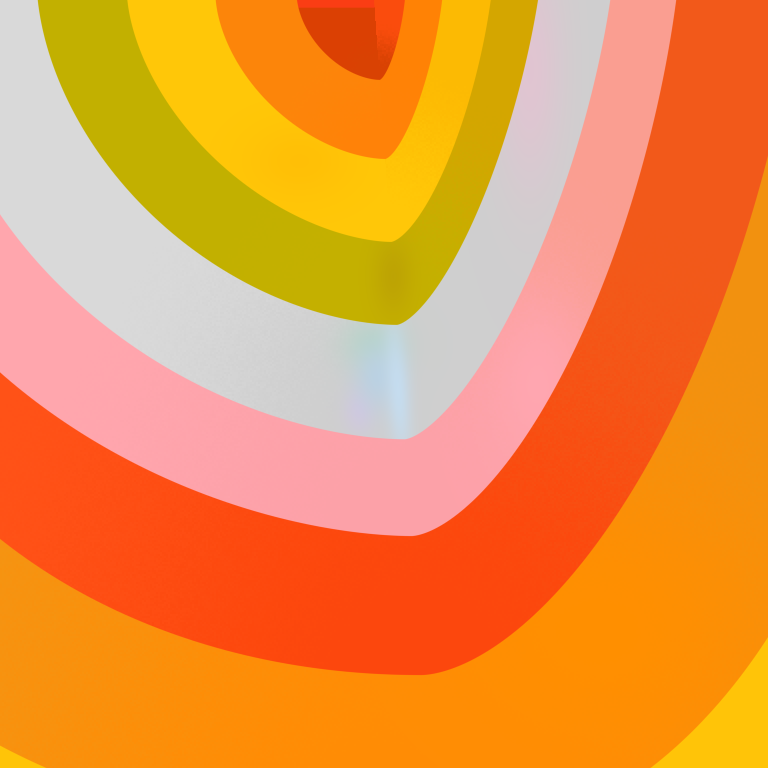
Reproduce this background procedurally as a Shadertoy shader.

```glsl
// Nested bands of warm colour curving down to a creased, leaning seam.

#define SEAM_X 0.487      // seam position at the top edge
#define SEAM_LEAN 0.07    // sideways drift of the seam with depth
#define FADE_START 0.2    // shading range, relative to band depth
#define FADE_END 0.95
#define GRAIN 0.16        // speckle in the shading
#define GRAIN_CELLS 384.0
#define GLOW 0.85         // strength of the cool light on the silver band

float hash(vec2 p) {
    return fract(sin(dot(p, vec2(12.9898, 78.233))) * 43758.5453);
}

float seam(float depth) {
    return SEAM_X + SEAM_LEAN * depth;
}

// Soft elliptical spot, 1 at its centre
float spot(vec2 p, vec2 centre, vec2 radius) {
    vec2 q = (p - centre) / radius;
    return exp(-dot(q, q));
}

// Approximate distance to two superellipse quarters joined at the seam.
// Each side holds width, height and exponent.
float bowl(vec2 p, float depth, vec3 left, vec3 right) {
    float x = p.x - seam(depth);
    vec3 side = x < 0.0 ? left : right;
    vec2 q = vec2(abs(x), p.y - depth + side.y) / side.xy;
    q = max(q, vec2(1e-4));
    vec2 power = pow(q, vec2(side.z));
    vec2 slope = side.z * power / (q * side.xy);
    return (power.x + power.y - 1.0) / max(length(slope), 1e-3);
}

// Colour near the tip blends into a separate colour on each side
vec3 shade(vec2 p, float depth, vec3 tip, vec3 left, vec3 right) {
    float reach = length(p - vec2(seam(depth), depth)) / (0.75 * depth);
    reach += GRAIN * (hash(floor(p * GRAIN_CELLS)) - 0.5);
    vec3 side = p.x < seam(p.y) ? left : right;
    return mix(tip, side, smoothstep(FADE_START, FADE_END, reach));
}

void paint(inout vec3 color, float dist, vec3 ink) {
    float pixel = 1.0 / min(iResolution.x, iResolution.y);
    color = mix(color, ink, 1.0 - smoothstep(-0.7 * pixel, 0.7 * pixel, dist));
}

void mainImage(out vec4 fragColor, in vec2 fragCoord) {
    vec2 p = fragCoord / iResolution.xy;
    p.y = 1.0 - p.y; // depth below the top edge
    vec3 color = vec3(1.0, 0.77, 0.03);
    vec3 ink;

    // Outer amber band
    ink = shade(p, 1.098, vec3(1.0, 0.55, 0.02), vec3(0.96, 0.58, 0.07), vec3(0.95, 0.57, 0.06));
    ink = mix(ink, vec3(1.0, 0.56, 0.0), spot(p, vec2(0.78, 0.82), vec2(0.2, 0.16)));
    paint(color, bowl(p, 1.098, vec3(0.833, 0.482, 2.0), vec3(0.625, 1.029, 2.1)), ink);

    // Vermilion band
    ink = shade(p, 0.879, vec3(0.99, 0.28, 0.05), vec3(1.0, 0.32, 0.09), vec3(0.95, 0.35, 0.1));
    paint(color, bowl(p, 0.879, vec3(0.781, 0.642, 2.05), vec3(0.508, 1.068, 1.7)), ink);

    // Pink band
    ink = shade(p, 0.698, vec3(0.99, 0.63, 0.66), vec3(1.0, 0.65, 0.68), vec3(0.98, 0.62, 0.57));
    ink = mix(ink, vec3(1.0, 0.65, 0.69), spot(p, vec2(0.7, 0.5), vec2(0.07, 0.12)));
    paint(color, bowl(p, 0.698, vec3(0.729, 0.564, 1.8), vec3(0.354, 0.814, 1.62)), ink);

    // Silver band with cool light along the seam and a blush on the right
    ink = shade(p, 0.572, vec3(0.81), vec3(0.85), vec3(0.81));
    ink = mix(ink, vec3(0.88, 0.77, 0.82), spot(p, vec2(0.69, 0.09), vec2(0.045, 0.16)));
    ink = mix(ink, vec3(0.71, 0.83, 0.77), GLOW * spot(p, vec2(0.487, 0.448), vec2(0.042, 0.035)));
    ink = mix(ink, vec3(0.82, 0.78, 0.88), GLOW * spot(p, vec2(0.468, 0.535), vec2(0.02, 0.03)));
    ink = mix(ink, vec3(0.72, 0.82, 0.9), GLOW * spot(p, vec2(0.492, 0.49), vec2(0.03, 0.045)));
    float beam = spot(p, vec2(seam(p.y) - 0.004, 0.51), vec2(0.015, 0.09));
    ink = mix(ink, vec3(0.77, 0.87, 0.95), GLOW * beam);
    paint(color, bowl(p, 0.572, vec3(0.612, 0.531, 1.8), vec3(0.275, 0.648, 1.5)), ink);

    // Olive band, shadowed at its crease
    ink = shade(p, 0.423, vec3(0.77, 0.69, 0.0), vec3(0.76, 0.69, 0.0), vec3(0.83, 0.65, 0.0));
    ink = mix(ink, vec3(0.73, 0.62, 0.02), 0.7 * spot(p, vec2(0.512, 0.36), vec2(0.025, 0.05)));
    paint(color, bowl(p, 0.423, vec3(0.469, 0.449, 1.8), vec3(0.193, 0.509, 1.5)), ink);

    // Yellow band
    ink = shade(p, 0.315, vec3(1.0, 0.78, 0.03), vec3(1.0, 0.78, 0.03), vec3(0.99, 0.73, 0.01));
    ink = mix(ink, vec3(1.0, 0.73, 0.02), 0.6 * spot(p, vec2(0.39, 0.21), vec2(0.07, 0.05)));
    paint(color, bowl(p, 0.315, vec3(0.344, 0.328, 1.72), vec3(0.135, 0.372, 1.53)), ink);

    // Inner orange band
    ink = shade(p, 0.207, vec3(1.0, 0.51, 0.03), vec3(0.99, 0.52, 0.04), vec3(1.0, 0.51, 0.02));
    paint(color, bowl(p, 0.207, vec3(0.221, 0.215, 1.75), vec3(0.077, 0.241, 1.5)), ink);

    // Rust core: darker left facet, bright right facet and top sliver
    ink = shade(p, 0.104, vec3(0.85, 0.26, 0.01), vec3(0.86, 0.25, 0.01), vec3(0.98, 0.3, 0.05));
    paint(ink, max(p.y - 0.01, p.x - seam(p.y)), vec3(0.98, 0.24, 0.08));
    paint(color, bowl(p, 0.104, vec3(0.108, 0.111, 1.75), vec3(0.034, 0.12, 1.5)), ink);

    fragColor = vec4(color, 1.0);
}
```
